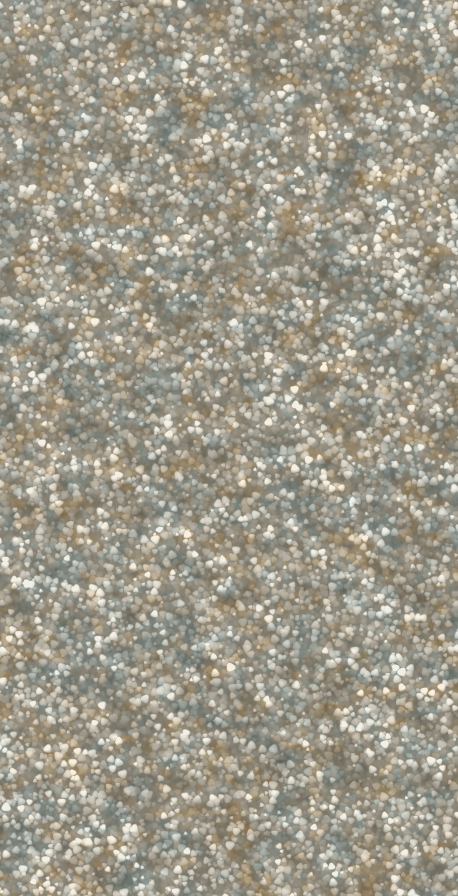
A Shadertoy shader for this texture:

```glsl
// Sandy stone plaster: pale rounded grains clustered on a grey-beige ground.
#define COARSE_CELLS 64.0
#define FINE_CELLS 104.0
#define COARSE_LIFT 0.42
#define FINE_LIFT 0.34
#define GROUND_TONE 0.485
#define CLUSTER_AMOUNT 0.16
#define STONE_CAST vec3(0.02, 0.0, -0.055)
#define TEAL_CAST vec3(-0.045, 0.004, 0.032)
#define OCHRE_CAST vec3(0.050, 0.0, -0.060)

float hash(vec2 p) {
    return fract(sin(dot(p, vec2(127.1, 311.7))) * 43758.5);
}

float valueNoise(vec2 p) {
    vec2 cell = floor(p);
    vec2 f = fract(p);
    f = f * f * (3.0 - 2.0 * f);
    float low = mix(hash(cell), hash(cell + vec2(1, 0)), f.x);
    float high = mix(hash(cell + vec2(0, 1)), hash(cell + vec2(1, 1)), f.x);
    return mix(low, high, f.y);
}

float fbm(vec2 p) {
    return 0.6 * valueNoise(p) + 0.4 * valueNoise(p * 2.1 + 17.3);
}

vec2 rotate(vec2 p, float angle) {
    float c = cos(angle), s = sin(angle);
    return vec2(c * p.x - s * p.y, s * p.x + c * p.y);
}

// Returns the lift of the brightest grain here and its random tint.
vec2 grainLayer(vec2 p, float cells, float angle, float rarity) {
    vec2 light = rotate(vec2(-0.25, 0.97), angle);
    vec2 q = rotate(p, angle) * cells;
    float edge = 0.08 + 0.5 * cells / iResolution.x;
    vec2 best = vec2(0.0, 0.5);
    for (int y = -1; y <= 1; y++) {
        for (int x = -1; x <= 1; x++) {
            vec2 id = floor(q) + vec2(x, y);
            vec2 jitter = vec2(hash(id + 3.7), hash(id + 41.3));
            vec2 d = q - id - 0.1 - 0.8 * jitter;
            float radius = mix(0.40, 0.64, hash(id + 73.9));

            // Slightly lumpy outline
            float bend = 6.283 * hash(id + 19.1);
            float r = length(d) * (1.0 + 0.12 * sin(3.0 * atan(d.y, d.x + 1e-4) + bend)) / radius;
            float cover = 1.0 - smoothstep(1.0 - edge / radius, 1.0 + edge / radius, r);

            // Domed body lit from above
            float dome = 1.0 - 0.32 * r * r + 0.26 * dot(d, light) / radius;
            float lift = pow(hash(id + 97.5), rarity) * dome * cover;
            if (lift > best.x) best = vec2(lift, hash(id + 131.7));
        }
    }
    return best;
}

void mainImage(out vec4 fragColor, in vec2 fragCoord) {
    vec2 p = fragCoord / iResolution.x;
    float up = fragCoord.y / iResolution.y;

    // Uneven ground and broad clusters sloping gently to the right
    vec2 slope = rotate(p, 0.35);
    float cluster = fbm(slope * vec2(17.0, 27.0) + 5.0) - 0.5;
    float pits = fbm(p * 72.0 + 31.0) - 0.5;
    float ground = GROUND_TONE + 0.015 * up + 0.13 * pits;

    // Two sizes of grain
    vec2 coarse = grainLayer(p, COARSE_CELLS, 0.42, 2.0);
    vec2 fine = grainLayer(p + 7.0, FINE_CELLS, 1.07, 4.5);
    float density = clamp(1.0 + 1.1 * cluster, 0.5, 1.5);
    float lift = max(COARSE_LIFT * coarse.x, FINE_LIFT * fine.x) * density;
    lift *= mix(1.06, 0.94, up);
    float tone = ground + lift + CLUSTER_AMOUNT * cluster;
    tone = min(tone, 0.94);

    // Teal and ochre mineral stains, fading on the palest grains
    float stain = 1.5 * (fbm(p * vec2(19.0, 27.0) + 63.0) - 0.5);
    stain += 0.9 * (fbm(p * 46.0 + 11.0) - 0.5) + 0.5 * (coarse.y - 0.5);
    float fade = 1.0 - 0.55 * smoothstep(0.62, 0.88, tone);
    vec3 color = vec3(tone) + STONE_CAST * mix(0.75, 1.0, fade);
    color += fade * TEAL_CAST * smoothstep(0.0, 0.55, -stain);
    color += fade * OCHRE_CAST * smoothstep(0.08, 0.65, stain);

    fragColor = vec4(clamp(color, 0.0, 1.0), 1.0);
}
```
